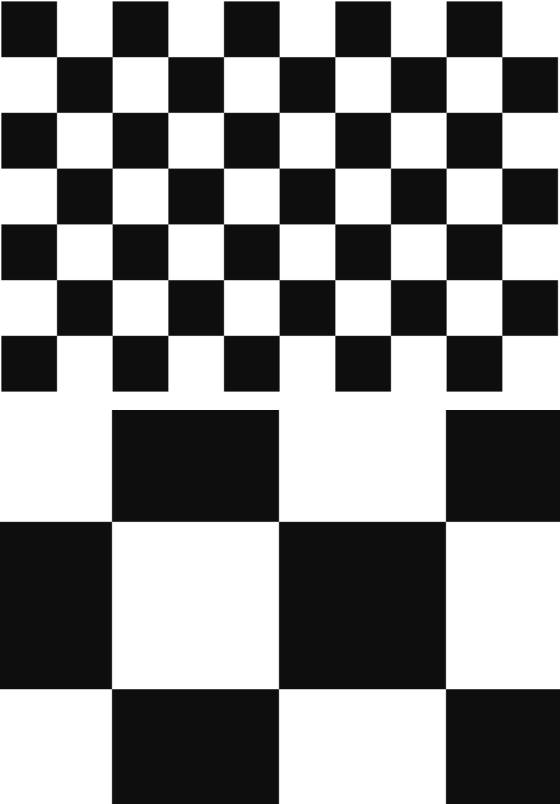
Top: the whole. Bottom: its middle third, enlarged.
Reproduce this pattern procedurally as a WebGL 2 fragment shader.

```glsl
#version 300 es
precision highp float;

uniform vec2 u_resolution;
out vec4 fragColor;

const vec3 WHITE = vec3(1.0);
const vec3 BLACK = vec3(0.055);
const vec2 CELL_COUNT = vec2(10.0, 7.0);
const vec2 CELL_SIZE = vec2(0.0994, 0.1415);   // fractions of the canvas
const vec2 BOARD_ORIGIN = vec2(0.0024, 0.006);
const float EDGE_PIXELS = 1.3;

// Alternates +1 and -1 per cell, ramping through 0 over each edge
vec2 squareWave(vec2 cellPos, vec2 edgeWidth) {
  vec2 parity = 1.0 - 2.0 * mod(floor(cellPos), 2.0);
  vec2 edgeDistance = abs(fract(cellPos + 0.5) - 0.5);
  return parity * clamp(2.0 * edgeDistance / edgeWidth, 0.0, 1.0);
}

// Coverage of the rectangle from zero to size
float boxMask(vec2 p, vec2 size, vec2 edgeWidth) {
  vec2 inside = min(p, size - p);
  vec2 coverage = clamp(inside / edgeWidth + 0.5, 0.0, 1.0);
  return coverage.x * coverage.y;
}

// Coverage of dark squares, starting with one at the lower left
float checkerMask(vec2 cellPos, vec2 edgeWidth) {
  vec2 wave = squareWave(cellPos, edgeWidth);
  return 0.5 + 0.5 * wave.x * wave.y;
}

void main() {
  vec2 uv = gl_FragCoord.xy / u_resolution;
  vec2 cellPos = (uv - BOARD_ORIGIN) / CELL_SIZE;
  vec2 edgeWidth = EDGE_PIXELS / (u_resolution * CELL_SIZE);

  // Extend the cells past the border so only the box softens the rim
  vec2 boardPos = clamp(cellPos, vec2(0.5), CELL_COUNT - 0.5);
  float dark = checkerMask(boardPos, edgeWidth);
  dark *= boxMask(cellPos, CELL_COUNT, edgeWidth);

  fragColor = vec4(mix(WHITE, BLACK, dark), 1.0);
}
```
